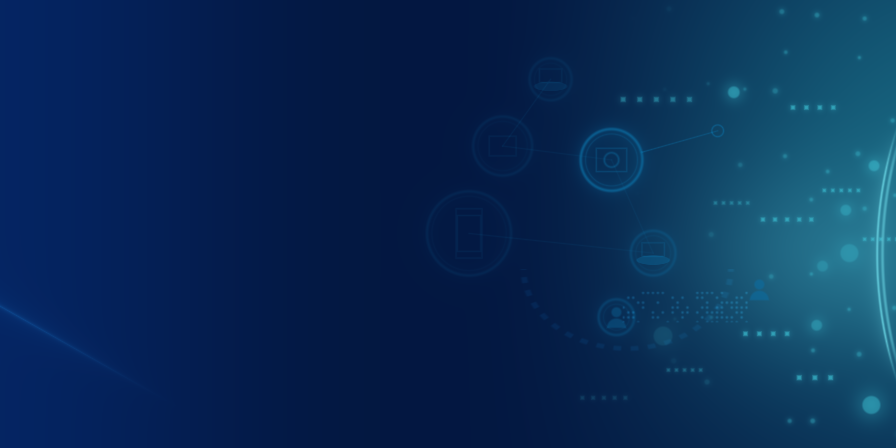
Write a WebGL 2 fragment shader that draws this background.

```glsl
#version 300 es
precision highp float;
uniform vec2 u_resolution;
out vec4 outColor;

const vec3 ROYAL = vec3(0.018, 0.145, 0.39);
const vec3 NAVY = vec3(0.012, 0.092, 0.255);
const vec3 TEAL = vec3(0.085, 0.385, 0.49);
const vec3 HAZE = vec3(0.23, 0.59, 0.68);
const vec3 CYAN = vec3(0.22, 0.72, 0.8);
const vec3 BLUE = vec3(0.04, 0.43, 0.64);
const vec3 RIM = vec3(0.4, 0.82, 0.88);
const float EDGE = 0.003; // edge softness in canvas heights

float hash(vec2 p) {
    return fract(sin(dot(p, vec2(127.1, 311.7))) * 43758.5);
}

float fill(float d) {
    return 1.0 - smoothstep(-EDGE, EDGE, d);
}

float stroke(float d, float halfWidth) {
    return fill(abs(d) - halfWidth);
}

float box(vec2 p, vec2 halfSize) {
    vec2 q = abs(p) - halfSize;
    return length(max(q, 0.0)) + min(max(q.x, q.y), 0.0);
}

float segment(vec2 p, vec2 a, vec2 b) {
    vec2 ab = b - a;
    return length(p - a - ab * clamp(dot(p - a, ab) / dot(ab, ab), 0.0, 1.0));
}

float link(vec2 p, vec2 a, vec2 b) {
    return stroke(segment(p, a, b), 0.0006);
}

// Double ring with a soft halo and a faintly lit disc
float badge(vec2 p, float radius) {
    float d = length(p) - radius;
    return stroke(d, 0.003) * 0.6 + stroke(d + 0.011, 0.001) * 0.35
         + exp(-abs(d) * 70.0) * 0.3 + fill(d) * 0.1;
}

// Solid disc surrounded by a fading glow
float orb(vec2 p, vec2 center, float radius) {
    float d = distance(p, center) / radius;
    return fill((d - 1.0) * radius) * 0.55 + exp(-d * d / 3.5) * 0.4;
}

// Evenly spaced squares running right from a start point
float row(vec2 p, vec2 start, float count, float spacing) {
    p -= start;
    p.x -= spacing * clamp(round(p.x / spacing), 0.0, count - 1.0);
    float size = 0.0015 + spacing * 0.1;
    return fill(box(p, vec2(size))) + 0.3 * exp(-dot(p, p) / (size * size * 5.0));
}

float laptop(vec2 p) {
    return stroke(box(p - vec2(0.0, 0.008), vec2(0.025, 0.015)), 0.001)
         + fill(length(p * vec2(1.0, 3.5) + vec2(0.0, 0.055)) - 0.037);
}

float person(vec2 p) {
    float body = max(length(p + vec2(0.0, 0.024)) - 0.021, -p.y - 0.024);
    return fill(min(length(p - vec2(0.0, 0.011)) - 0.011, body));
}

float camera(vec2 p) {
    return stroke(box(p, vec2(0.034, 0.026)), 0.001) + stroke(length(p) - 0.016, 0.002);
}

float phone(vec2 p) {
    return stroke(box(p, vec2(0.029, 0.055)), 0.001) + stroke(box(p, vec2(0.026, 0.04)), 0.001);
}

// Cellular field with at most one speck per cell
float specks(vec2 p, float cell, float density) {
    vec2 id = floor(p / cell);
    vec2 center = (id + 0.25 + 0.5 * vec2(hash(id), hash(id + 19.3))) * cell;
    return step(hash(id + 41.0), density) * orb(p, center, mix(0.003, 0.006, hash(id + 7.7)));
}

vec3 backdrop(vec2 p) {
    vec3 color = mix(ROYAL, NAVY, smoothstep(-0.1, 0.88, p.x));
    float rise = (p.y - 0.64) / 0.72;
    color = mix(color, TEAL, smoothstep(1.03, 2.12, p.x) * exp(-rise * rise));
    vec2 core = (p - vec2(1.87, 0.43)) / vec2(0.3, 0.21);
    return mix(color, HAZE, 0.46 * exp(-dot(core, core)));
}

void main() {
    vec2 p = gl_FragCoord.xy / u_resolution * vec2(2.0, 1.0);
    vec3 color = backdrop(p);

    // Diagonal light streak
    float streak = segment(p, vec2(-0.05, 0.345), vec2(0.4, 0.09));
    color += TEAL * (1.0 - smoothstep(0.0, 0.42, p.x)) * (0.22 * exp(-streak * 320.0) + 0.1 * exp(-streak * 45.0));

    // Linked badges and their icons
    vec2 hub = vec2(1.365, 0.643), left = vec2(1.122, 0.674), top = vec2(1.229, 0.823);
    vec2 low = vec2(1.047, 0.479), right = vec2(1.458, 0.435), base = vec2(1.376, 0.292);
    vec2 tip = vec2(1.602, 0.708);
    float faint = badge(p - left, 0.066) + badge(p - top, 0.047) + badge(p - low, 0.094)
        + link(p, left, hub) + link(p, top, left) + link(p, low, right) + link(p, hub, right)
        + laptop(p - top) + phone(p - low) + stroke(box(p - left, vec2(0.03, 0.022)), 0.001);
    color = mix(color, BLUE, min(faint * 0.16, 0.3));
    float medium = badge(p - right, 0.05) + badge(p - base, 0.04) + laptop(p - right)
        + person(p - base) + person(p - vec2(1.695, 0.354)) * 1.6;
    color = mix(color, BLUE, min(medium * 0.35, 0.6));
    float bright = badge(p - hub, 0.069) + camera(p - hub) * 0.55
        + link(p, hub + vec2(0.067, 0.017), tip) * 0.8 + stroke(distance(p, tip) - 0.013, 0.001);
    color = mix(color, BLUE, min(bright * 0.75, 0.85));

    // Dashed orbit and dotted panel
    vec2 orbit = (p - vec2(1.4, 0.4)) / vec2(1.3, 1.0);
    float dash = smoothstep(0.2, 0.35, abs(fract(atan(orbit.y, orbit.x) * 6.0) - 0.5));
    color += BLUE * 0.1 * dash * stroke(length(orbit) - 0.178, 0.005) * step(orbit.y, 0.0);
    vec2 grid = p / 0.011;
    float panel = fill(box(p - vec2(1.53, 0.315), vec2(0.14, 0.034))) * step(0.52, hash(floor(grid)));
    color += TEAL * 0.35 * panel * fill(length(fract(grid) - 0.5) * 0.011 - 0.0025);

    // Rows of data squares
    float rows = row(p, vec2(1.391, 0.778), 5.0, 0.037) * 0.65 + row(p, vec2(1.77, 0.76), 4.0, 0.03)
        + row(p, vec2(1.703, 0.51), 5.0, 0.027) + row(p, vec2(1.84, 0.575), 5.0, 0.019)
        + row(p, vec2(1.597, 0.547), 5.0, 0.018) * 0.6 + row(p, vec2(1.93, 0.466), 6.0, 0.018)
        + row(p, vec2(1.664, 0.255), 4.0, 0.031) + row(p, vec2(1.784, 0.157), 3.0, 0.035)
        + row(p, vec2(1.492, 0.174), 5.0, 0.018) * 0.5 + row(p, vec2(1.3, 0.112), 5.0, 0.024) * 0.25;
    color = mix(color, CYAN, min(rows * 0.6, 0.8));

    // Glowing orbs and scattered specks
    float orbs = orb(p, vec2(1.638, 0.794), 0.013) + orb(p, vec2(1.951, 0.63), 0.012)
        + orb(p, vec2(1.888, 0.531), 0.012) * 0.8 + orb(p, vec2(1.896, 0.435), 0.02) * 0.7
        + orb(p, vec2(1.823, 0.274), 0.012) * 0.8 + orb(p, vec2(1.945, 0.096), 0.02)
        + orb(p, vec2(1.48, 0.25), 0.021) * 0.3 + orb(p, vec2(1.836, 0.406), 0.012) * 0.6
        + specks(p, 0.085, 0.34) * smoothstep(1.38, 1.85, p.x) * 0.7;
    color = mix(color, CYAN, min(orbs * 0.7, 0.8));

    // Luminous rim at the right edge
    float rim = distance(p, vec2(2.875, 0.432)) - 0.917;
    float reach = 1.0 - smoothstep(0.16, 0.32, abs(p.y - 0.432));
    float glow = stroke(rim, 0.002) * 0.7 + stroke(rim + 0.012, 0.003) * 0.5 + exp(-abs(rim) * 55.0) * 0.25;
    outColor = vec4(mix(color, RIM, min(glow * reach, 0.8)), 1.0);
}
```
